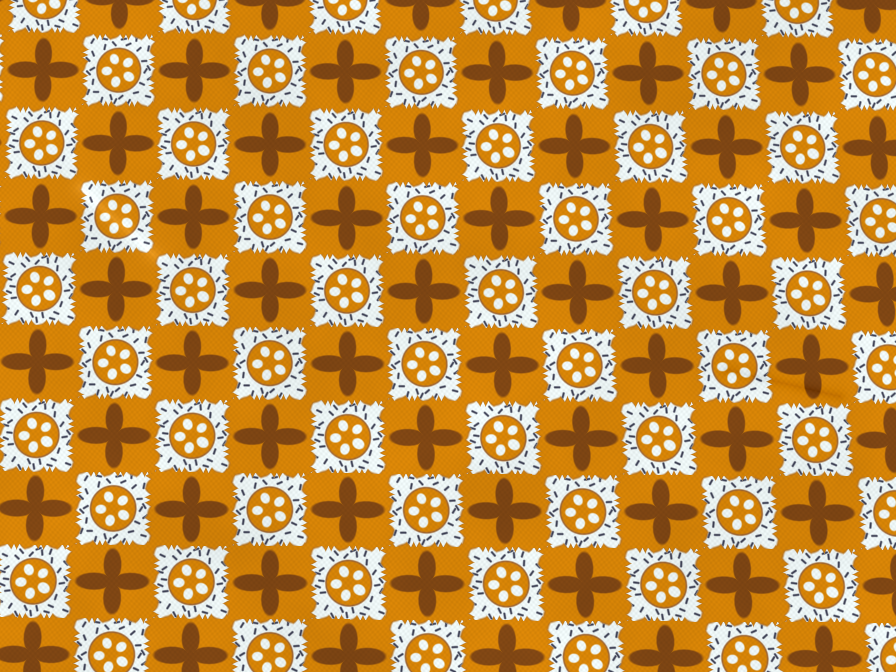
Give the GLSL for this pattern, as a WebGL 2 fragment shader.

```glsl
#version 300 es
precision highp float;
// Printed cotton: a checkerboard of white serrated stamps and brown four-petal
// flowers on ochre. Each cell is a set of distance functions; the grid leans and
// widens a little downward, and layered sines add weave, mottling and creases.

#define COLUMN_PITCH 0.1119  // cell width at the top edge, in canvas heights
#define COLUMN_SPREAD 0.0061 // extra cell width at the bottom edge
#define ROW_PITCH 0.1087
#define ROW_TILT 0.006
#define STAMP_HALF 0.474     // cell units from here on
#define TEETH 8.5
#define TOOTH_DEPTH 0.07
#define DISC_RADIUS 0.288
#define DASHES 28
#define JITTER 0.008
#define WEAR 0.045
#define WEAVE 0.03

uniform vec2 u_resolution;
out vec4 fragColor;

const float TAU = 6.28318;
const vec3 OCHRE = vec3(0.83, 0.51, 0.025);
const vec3 WHITE = vec3(0.92, 0.955, 0.955);
const vec3 BROWN = vec3(0.49, 0.27, 0.075);
const vec3 SLATE = vec3(0.23, 0.24, 0.32);
const vec3 OUTLINE = vec3(0.62, 0.40, 0.20);

float hash(vec2 p) {
  return fract(sin(dot(p, vec2(127.1, 311.7))) * 4375.85);
}

vec2 rotate(vec2 p, float a) {
  float c = cos(a), s = sin(a);
  return vec2(c * p.x + s * p.y, c * p.y - s * p.x);
}

float ellipse(vec2 p, vec2 r) {
  return (length(p / r) - 1.0) * min(r.x, r.y);
}

float segment(vec2 p, vec2 a, vec2 b) {
  vec2 ab = b - a;
  return length(p - a - ab * clamp(dot(p - a, ab) / dot(ab, ab), 0.0, 1.0));
}

float layeredSines(vec2 p) {
  float sum = 0.0, gain = 0.5;
  for (int i = 0; i < 4; i++) {
    sum += gain * sin(p.x + 1.7 * sin(p.y)) * sin(p.y + 1.3 * sin(p.x * 0.8));
    p = rotate(p, 0.9) * 2.1 + 1.7;
    gain *= 0.6;
  }
  return sum;
}

// Uneven zigzag, 0 at the tips of the teeth and 1 in the notches
float teeth(float along, float side) {
  float t = along * TEETH + 0.35 * sin(along * 19.0 + side * 2.3) + side * 0.37;
  return abs(fract(t) - 0.5) * 2.0;
}

float stampEdge(vec2 p) {
  vec2 side = sign(p);
  vec2 notch = TOOTH_DEPTH * vec2(teeth(p.y, side.x), teeth(p.x, side.y + 3.0));
  vec2 d = abs(p) - STAMP_HALF + notch;
  return max(d.x, d.y) * 0.65;
}

float flower(vec2 p) {
  float across = ellipse(vec2(abs(p.x) - 0.235, p.y), vec2(0.232, 0.108));
  float upright = ellipse(vec2(p.x, abs(p.y) - 0.212), vec2(0.112, 0.205));
  return min(min(across, upright), length(p) - 0.06);
}

// Five seeds set in a ring
float seeds(vec2 p, float seed) {
  float d = 1.0;
  for (int i = 0; i < 5; i++) {
    vec2 q = rotate(p, -1.955 + float(i) * TAU / 5.0) - vec2(0.158, 0.0);
    float size = 0.92 + 0.16 * hash(vec2(float(i), seed));
    d = min(d, ellipse(q, vec2(0.074, 0.062) * size));
  }
  return d;
}

// Short strokes scattered between the disc and the stamp edge
float dashes(vec2 p, float seed) {
  float d = 1.0;
  for (int i = 0; i < DASHES; i++) {
    float n = float(i), h = hash(vec2(n, seed));
    float a = (n + 0.7 * h) * TAU / float(DASHES);
    vec2 dir = vec2(cos(a), sin(a));
    float rim = 0.42 / max(abs(dir.x), abs(dir.y));
    float r = mix(0.345, rim, mod(n, 2.0) * 0.6 + 0.4 * hash(vec2(seed, n + 9.0)));
    vec2 q = rotate(p - dir * r, a + (h - 0.5) * 2.6);
    d = min(d, segment(q, vec2(-0.028, 0.0), vec2(0.028, 0.0)) - 0.013);
  }
  return d;
}

void main() {
  vec2 p = gl_FragCoord.xy / u_resolution.y;
  p.y = 1.0 - p.y; // rows are counted downward

  // Leaning grid, with cell centres at whole numbers
  float pitch = COLUMN_PITCH + COLUMN_SPREAD * p.y;
  vec2 grid = vec2((p.x - 0.0661 + 0.0186 * p.y) / pitch,
                   (p.y - ROW_TILT * p.x + 0.0052) / ROW_PITCH);
  vec2 id = floor(grid + 0.5);
  vec2 q = (grid - id) * vec2(1.0, ROW_PITCH / pitch);
  q += JITTER * (vec2(hash(id), hash(id + 17.0)) - 0.5);
  float soft = 1.0 / (u_resolution.y * pitch);
  #define FILL(d) smoothstep(soft, -soft, d)

  vec3 color = OCHRE;
  if (mod(id.x + id.y, 2.0) < 0.5) {
    float seed = mod(id.y, 2.0) + 2.0;
    float edge = stampEdge(q), disc = length(q) - DISC_RADIUS;
    color = mix(color, OUTLINE, 0.6 * FILL(edge - 0.012));
    color = mix(color, WHITE, FILL(edge));
    color = mix(color, SLATE, FILL(max(dashes(q, seed), edge)));
    color = mix(color, OUTLINE, FILL(disc - 0.01));
    color = mix(color, OCHRE, FILL(disc + 0.01));
    color = mix(color, WHITE, FILL(seeds(q, seed)));
  } else {
    color = mix(color, BROWN, FILL(flower(q)));
  }

  // Mottled dye, thread grain and two faint creases
  color *= 1.0 + WEAR * layeredSines(p * 9.0);
  color *= 1.0 + WEAVE * sin(p.x * 830.0 + 2.0 * sin(p.y * 60.0)) * sin(p.y * 760.0 + sin(p.x * 45.0));
  float pale = segment(p, vec2(0.12, 0.28), vec2(0.23, 0.38));
  float dark = segment(p, vec2(1.08, 0.55), vec2(1.25, 0.59));
  color += 0.09 * exp(-pale * 110.0) - 0.07 * exp(-dark * 160.0);
  fragColor = vec4(clamp(color, 0.0, 1.0), 1.0);
}
```
